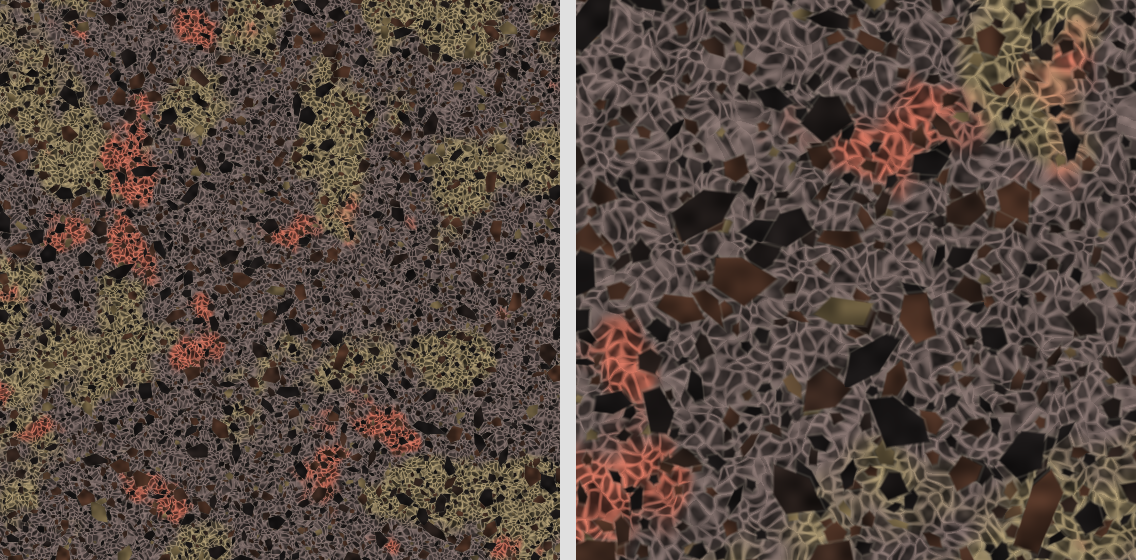
Left, the full canvas; right, a detail of the centre.
Give the GLSL for this texture, as a three.js fragment shader.

```glsl
// Polished engineered stone: dark angular chips of three sizes set in a
// mauve ground with tan and rust patches. The ground is a fine web of Voronoi
// edges, the chips are random convex polygons scattered on jittered grids.

#define PATCH_SCALE 8.5
#define WEB_CELLS 125.0
#define RIM_WIDTH 0.0016
#define EDGE_SOFT 0.0010
#define MAUVE vec3(0.350, 0.302, 0.292)
#define TAN   vec3(0.455, 0.405, 0.300)
#define RUST  vec3(0.560, 0.310, 0.255)
#define INK   vec3(0.090, 0.080, 0.080)
#define BROWN vec3(0.265, 0.170, 0.125)
#define OLIVE vec3(0.400, 0.345, 0.235)

varying vec2 vUv;

vec2 hash2(vec2 p) {
  vec3 q = fract(p.xyx * vec3(0.1031, 0.1030, 0.0973));
  q += dot(q, q.yzx + 33.33);
  return fract((q.xx + q.yz) * q.zy);
}

float noise(vec2 p) {
  vec2 i = floor(p), f = fract(p);
  f = f * f * (3.0 - 2.0 * f);
  float low = mix(hash2(i).x, hash2(i + vec2(1.0, 0.0)).x, f.x);
  float high = mix(hash2(i + vec2(0.0, 1.0)).x, hash2(i + 1.0).x, f.x);
  return mix(low, high, f.y);
}

mat2 rotation(float a) {
  return mat2(cos(a), sin(a), -sin(a), cos(a));
}

float fbm(vec2 p) {
  float sum = 0.0, weight = 0.533;
  for (int i = 0; i < 4; i++) {
    sum += weight * noise(p);
    p = rotation(0.6) * p * 2.1 + 17.3;
    weight *= 0.5;
  }
  return sum;
}

// Fine shards: x = gap between the two nearest seeds, y = tone of the shard
vec2 shardWeb(vec2 p) {
  vec2 cell = floor(p), f = fract(p);
  float nearest = 8.0, second = 8.0, tone = 0.0;
  for (int y = -1; y <= 1; y++)
  for (int x = -1; x <= 1; x++) {
    vec2 offset = vec2(float(x), float(y));
    vec2 seed = hash2(cell + offset + 300.0);
    float d = length(offset + seed - f);
    if (d < nearest) {
      second = nearest;
      nearest = d;
      tone = fract(seed.x * 7.3 + seed.y * 5.1);
    } else {
      second = min(second, d);
    }
  }
  return vec2(second - nearest, tone);
}

// Convex five-sided chip of varied size, stretch and direction
float chipDistance(vec2 p, vec2 id) {
  vec2 look = hash2(id + 41.0);
  float stretch = mix(1.0, 1.6, look.y * look.y);
  p = rotation(look.x * 6.2832) * p * vec2(1.0 / stretch, stretch);
  float size = mix(0.19, 0.36, hash2(id + 67.0).x), d = -1.0;
  for (int k = 0; k < 5; k++) {
    vec2 side = hash2(id + 13.0 * float(k) + 90.0);
    float a = (float(k) + 0.65 * side.x) * 1.2566;
    d = max(d, dot(p, vec2(cos(a), sin(a))) - size * mix(0.7, 1.1, side.y));
  }
  return d;
}

// One scatter of chips, with a pale rim, laid over the colour below
vec3 addChips(vec3 below, vec2 uv, float cells, float share) {
  vec2 p = rotation(cells) * uv * cells + cells * 3.0;
  vec2 cell = floor(p);
  float d = 8.0, tone = 0.0, slope = 0.0;
  for (int y = -1; y <= 1; y++)
  for (int x = -1; x <= 1; x++) {
    vec2 id = cell + vec2(float(x), float(y));
    vec2 pick = hash2(id + 7.0);
    if (pick.x > share) continue;
    vec2 local = p - id - mix(vec2(0.25), vec2(0.75), hash2(id + 23.0));
    float chip = chipDistance(local, id);
    if (chip < d) {
      d = chip;
      tone = pick.y;
      slope = dot(local, hash2(id + 51.0) - 0.5);
    }
  }
  d /= cells;
  vec3 body = mix(INK, BROWN, smoothstep(0.25, 0.9, tone));
  body = mix(body, OLIVE, smoothstep(0.90, 0.94, tone));
  body *= 0.65 + 0.65 * noise(uv * 95.0) + 1.2 * slope;
  float rim = 1.0 - smoothstep(0.0, RIM_WIDTH, abs(d - 0.5 * RIM_WIDTH));
  vec3 color = mix(below, below * 0.6 + vec3(0.19, 0.18, 0.16), 0.65 * rim);
  return mix(color, body, 1.0 - smoothstep(-EDGE_SOFT, EDGE_SOFT, d));
}

void main() {
  // Coloured clouds in the ground
  float tanPatch = smoothstep(0.49, 0.63, fbm(vUv * PATCH_SCALE + 4.0));
  float rustPatch = smoothstep(0.63, 0.74, fbm(vUv * PATCH_SCALE + 71.0));
  vec3 ground = mix(mix(MAUVE, TAN, tanPatch), RUST, rustPatch);

  // Pale web between dark fine shards
  vec2 warp = vec2(noise(vUv * 70.0), noise(vUv * 70.0 + 50.0)) * 0.012;
  vec2 shard = shardWeb((vUv + warp) * WEB_CELLS);
  float web = 1.0 - smoothstep(0.04, 0.50, shard.x);
  float grain = noise(vUv * 230.0) - 0.5;
  vec3 color = ground * (0.60 + 0.72 * web + 0.30 * (shard.y - 0.5) + 0.35 * grain);

  // Chips from small to large
  color = addChips(color, vUv, 78.0, 0.42);
  color = addChips(color, vUv, 41.0, 0.42);
  color = addChips(color, vUv, 23.0, 0.32);

  // Rare bright glints
  float glint = smoothstep(0.955, 0.985, noise(vUv * 150.0 + 9.0) * noise(vUv * 37.0));
  gl_FragColor = vec4(mix(color, vec3(0.66, 0.68, 0.68), glint), 1.0);
}
```
